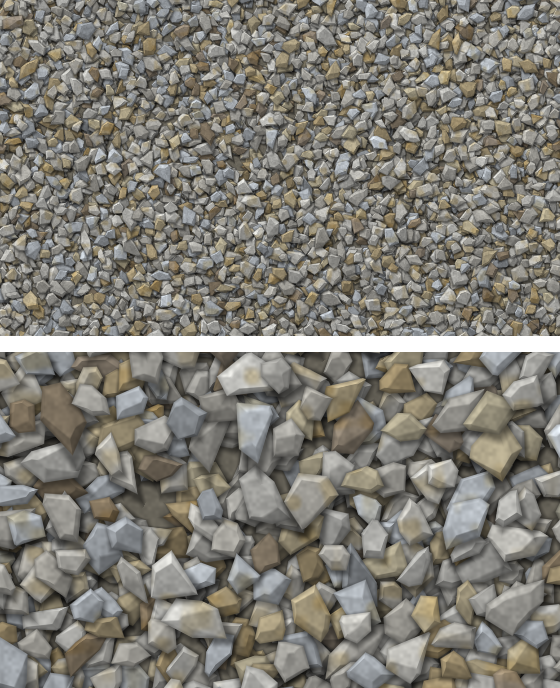
Top, the full canvas; bottom, a detail of the centre.
Write a WebGL 2 fragment shader that draws this texture.

```glsl
#version 300 es
precision highp float;
// Bed of crushed limestone gravel: overlapping faceted chips in grey, cream, tan and blue-grey.

uniform vec2 u_resolution;
out vec4 fragColor;

const float TAU = 6.28319;
const int LAYERS = 6;
const int SIDES = 6;

vec3 hash3(vec2 p) {
    vec3 q = fract(vec3(p.xyx) * vec3(0.1031, 0.1030, 0.0973));
    q += dot(q, q.yxz + 33.33);
    return fract((q.xxy + q.yzz) * q.zyx);
}

float valueNoise(vec2 p) {
    vec2 cell = floor(p), f = fract(p);
    f = f * f * (3.0 - 2.0 * f);
    float low = mix(hash3(cell).x, hash3(cell + vec2(1, 0)).x, f.x);
    float high = mix(hash3(cell + vec2(0, 1)).x, hash3(cell + vec2(1, 1)).x, f.x);
    return mix(low, high, f.y);
}

mat2 rotation(float angle) {
    float c = cos(angle), s = sin(angle);
    return mat2(c, s, -s, c);
}

// Convex chip of unit size: returns inside distance (x) and facet light (y).
vec2 chip(vec2 q, vec2 id, vec2 lightDir) {
    // Tilted top facet
    vec2 tilt = (hash3(id + 7.3).xy - 0.5) * 0.9;
    float height = 0.5 - dot(q, tilt);
    float light = dot(tilt, lightDir);
    float inside = 10.0;
    // Sloping side facets
    for (int i = 0; i < SIDES; i++) {
        vec3 r = hash3(id + float(i) * 17.7 + 3.1);
        float angle = (float(i) + 0.95 * (r.x - 0.5)) * TAU / float(SIDES);
        vec2 dir = vec2(cos(angle), sin(angle));
        float side = mix(0.56, 1.02, r.y) - dot(q, dir);
        float slope = mix(0.75, 3.4, r.z);
        float face = side * slope;
        float faceLight = dot(dir, lightDir) * slope * inversesqrt(1.0 + slope * slope);
        light = mix(light, faceLight, smoothstep(-0.1, 0.1, height - face));
        height = min(height, face);
        inside = min(inside, side);
    }
    return vec2(inside, light);
}

// Mineral colour chosen per stone, with tonal spread and stains.
vec3 stoneColour(vec2 id, vec2 p) {
    vec3 r = hash3(id + 41.9);
    vec3 colour = mix(vec3(0.69, 0.68, 0.65), vec3(0.77, 0.77, 0.755), r.y);
    if (r.x < 0.05) colour = mix(vec3(0.53, 0.47, 0.38), vec3(0.60, 0.56, 0.51), r.y);
    else if (r.x < 0.25) colour = mix(vec3(0.66, 0.59, 0.45), vec3(0.73, 0.70, 0.60), r.y);
    else if (r.x < 0.42) colour = mix(vec3(0.62, 0.64, 0.66), vec3(0.75, 0.775, 0.80), r.y);
    float stain = smoothstep(0.5, 0.9, valueNoise(p * 55.0 + id * 3.7));
    colour *= mix(vec3(1.0), vec3(0.96, 0.91, 0.79), stain * step(0.4, r.z));
    return colour * mix(0.88, 1.07, r.z);
}

void main() {
    vec2 p = gl_FragCoord.xy / u_resolution.y;
    vec2 lightDir = normalize(vec2(-0.45, 0.9));

    // Surface grain shared by all stones
    float mottle = valueNoise(p * 95.0) - 0.5;
    float grit = valueNoise(p * 260.0 + 19.0) - 0.5;
    float grain = 1.0 + 0.13 * mottle + 0.13 * grit;

    // Dark gaps at the bottom of the bed
    vec3 colour = vec3(0.40, 0.385, 0.345) * grain;

    // Stones are stacked from the lowest layer to the highest
    for (int layer = 0; layer < LAYERS; layer++) {
        float depth = float(layer);
        float cellSize = 0.039 + 0.0015 * depth;
        float layerAngle = 0.4 + depth * 1.13;
        vec2 g = rotation(layerAngle) * p / cellSize + depth * 13.37 + 60.0;
        vec2 base = floor(g);
        for (int y = -1; y <= 1; y++)
        for (int x = -1; x <= 1; x++) {
            vec2 cell = base + vec2(x, y);
            vec2 id = cell + depth * 71.0;
            vec3 place = hash3(id);
            vec3 form = hash3(id + 23.5);
            if (form.z > 0.96 - 0.07 * depth) continue;

            // Local frame of the stone
            vec2 offset = g - cell - 0.5 - (place.xy - 0.5) * 0.6;
            float stoneAngle = place.z * TAU;
            float radius = mix(0.39, 0.63, form.x * form.x);
            float stretch = mix(1.0, 1.3, form.y);
            vec2 q = rotation(stoneAngle) * offset / (radius * vec2(stretch, 1.0 / stretch));
            if (dot(q, q) > 3.6) continue;
            vec2 localLight = rotation(layerAngle + stoneAngle) * lightDir;
            vec2 body = chip(q, id, localLight);

            // Contact shadow, longer on the side away from the light
            float gap = -body.x + 0.14 * dot(q, localLight);
            colour *= mix(0.56, 1.0, smoothstep(-0.1, 0.27, gap));

            // Lit stone with smoothed outline
            float pixel = 0.7 / (u_resolution.y * radius * cellSize);
            float cover = smoothstep(-pixel, pixel, body.x);
            if (cover > 0.0) {
                float shade = (0.88 + 0.29 * body.y) * mix(0.86, 1.0, depth / 5.0);
                shade *= mix(0.82, 1.0, smoothstep(0.0, 0.16, body.x));
                colour = mix(colour, stoneColour(id, p) * shade * grain, cover);
            }
        }
    }

    // Slow drift in brightness across the bed
    colour *= 0.97 + 0.07 * valueNoise(p * 2.5 + 5.0);
    fragColor = vec4(clamp(colour, 0.0, 1.0), 1.0);
}
```
